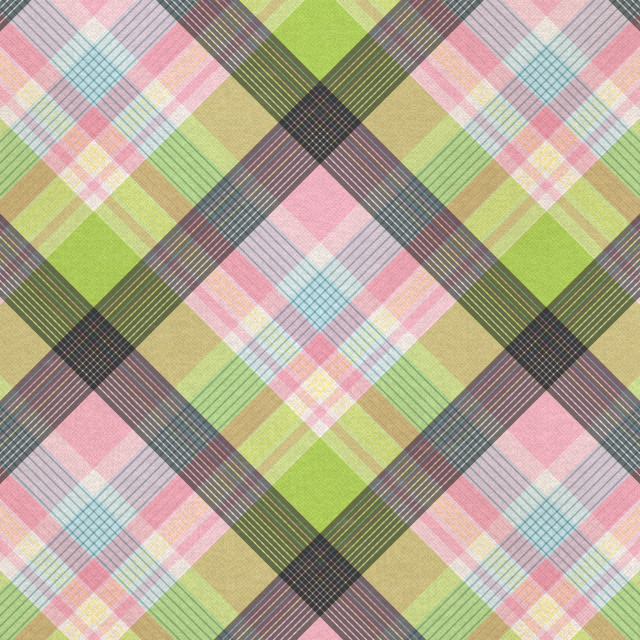
Reproduce this pattern procedurally as a WebGL 1 fragment shader.

```glsl
precision highp float;

uniform vec2 u_resolution;

// Layout: sett period along each axis, and one crossing of the dark bands
const float DIAGONAL = 0.7071;
const vec2 CROSSING = vec2(0.5, 0.8086);
const float DARK_HALF = 0.092;
const float PIN_HALF = 0.0018;
const float PIN_STEP = 0.0162;
const float TEAL_HALF = 0.0027;
const float TEAL_STEP = 0.0235;

// Yarn colours
const vec3 GREEN = vec3(0.68, 0.79, 0.35);
const vec3 PINK = vec3(0.93, 0.69, 0.74);
const vec3 WHITE = vec3(0.92, 0.89, 0.86);
const vec3 BLUE = vec3(0.75, 0.85, 0.86);
const vec3 TEAL = vec3(0.33, 0.53, 0.57);
const vec3 ROSE = vec3(0.90, 0.60, 0.65);
const vec3 YELLOW = vec3(0.96, 0.88, 0.52);
const vec3 DARK = vec3(0.23, 0.22, 0.225);

// Wear
const float THREADS = 170.0;
const float WEAVE = 0.025;
const float GRAIN = 0.07;
const float STAIN = 0.10;
const float SCUFF = 0.10;

float hash(vec2 p) {
  return fract(sin(dot(p, vec2(127.1, 311.7))) * 43758.5453);
}

float noise(vec2 p) {
  vec2 i = floor(p);
  vec2 f = fract(p);
  f = f * f * (3.0 - 2.0 * f);
  return mix(mix(hash(i), hash(i + vec2(1.0, 0.0)), f.x),
             mix(hash(i + vec2(0.0, 1.0)), hash(i + vec2(1.0, 1.0)), f.x), f.y);
}

float fbm(vec2 p) {
  float sum = 0.0;
  float amp = 0.5;
  for (int i = 0; i < 4; i++) {
    sum += amp * noise(p);
    p = p * 2.03 + 17.3;
    amp *= 0.5;
  }
  return sum;
}

// Antialiased coverage of the interval lo..hi
float band(float t, float lo, float hi, float aa) {
  float d = 0.5 * (hi - lo) - abs(t - 0.5 * (lo + hi));
  return clamp(d / aa + 0.5, 0.0, 1.0) * min(1.0, (hi - lo) / aa);
}

float stripe(float t, float centre, float halfWidth, float aa) {
  return band(t, centre - halfWidth, centre + halfWidth, aa);
}

// Yarn colour across one sett; along runs down the length of the stripe
vec3 yarn(float across, float along, float aa) {
  float t = fract(across + 0.1) - 0.1;
  float stitch = 0.5 + 0.5 * sin(along * 330.0);
  vec3 c = mix(GREEN, PINK, band(t, DARK_HALF, 0.695, aa));
  c = mix(c, WHITE, band(t, 0.265, 0.695, aa));

  // Pale blue band with teal lines
  c = mix(c, BLUE, band(t, 0.324, 0.464, aa));
  for (int i = 0; i < 6; i++) {
    c = mix(c, TEAL, 0.85 * stripe(t, 0.336 + TEAL_STEP * float(i), TEAL_HALF, aa));
  }

  // Rose band with darker selvedges, then stitched yellow and a pink stripe
  c = mix(c, ROSE, band(t, 0.464, 0.538, aa));
  for (int i = 0; i < 3; i++) {
    float k = float(i);
    c = mix(c, ROSE * 0.85, 0.6 * stripe(t, 0.480 + 0.024 * k, 0.002, aa));
    c = mix(c, YELLOW, (0.45 + 0.5 * stitch) * stripe(t, 0.560 + 0.019 * k, 0.006, aa));
    c = mix(c, ROSE, 0.3 * stripe(t, 0.672 + 0.007 * k, 0.001, aa));
  }
  c = mix(c, PINK, band(t, 0.625, 0.655, aa));
  c = mix(c, vec3(1.0), 0.5 * stripe(t, 0.694, 0.0025, aa));

  // Dark band with coloured pinstripes, turning white on one side
  c = mix(c, DARK, band(t, -DARK_HALF, DARK_HALF, aa));
  for (int i = 0; i < 10; i++) {
    float k = float(i);
    float kind = mod(k, 3.0);
    vec3 pin = kind < 0.5 ? TEAL : (kind < 1.5 ? ROSE : YELLOW);
    if (k > 5.5) pin = WHITE;
    float cover = stripe(t, PIN_STEP * (k - 4.5), PIN_HALF, aa);
    c = mix(c, pin, (0.65 + 0.3 * stitch) * cover);
  }
  return c;
}

void main() {
  vec2 uv = gl_FragCoord.xy / u_resolution.y;
  vec2 p = vec2(uv.x - CROSSING.x, CROSSING.y - uv.y) / DIAGONAL;
  float a = p.x + p.y;
  float b = p.y - p.x;
  float aa = 2.0 / u_resolution.y;

  // Both yarn directions blend by geometric mean
  vec3 c = sqrt(yarn(a, b, aa) * yarn(b, a, aa));

  // Cloth texture, stains and pale scuffs
  vec2 thread = sin(uv * THREADS * 6.28318);
  float grain = hash(floor(uv * 400.0)) - 0.5;
  float fibre = noise(uv * vec2(90.0, 260.0)) - 0.5;
  float stain = fbm(uv * 4.0) - 0.47;
  float scuff = smoothstep(0.62, 0.85, fbm(uv * vec2(24.0, 60.0)));
  c *= 1.0 + WEAVE * thread.x * thread.y + GRAIN * (grain + 0.6 * fibre);
  c *= 1.0 + STAIN * stain * vec3(0.7, 1.0, 1.5);
  c = mix(c, WHITE, SCUFF * scuff);
  gl_FragColor = vec4(clamp(c, 0.0, 1.0), 1.0);
}
```
